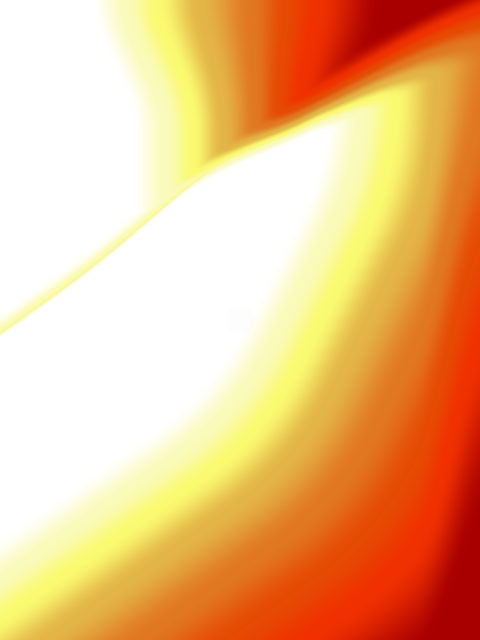
Write a Shadertoy shader that draws this background.

```glsl
const int STOPS = 8;

// Smooth maximum: joins two distance fields with a rounded corner
float smoothMax(float a, float b, float radius) {
    float h = max(radius - abs(a - b), 0.0) / radius;
    return max(a, b) + 0.25 * h * h * radius;
}

// Signed distance to a line with the given unit normal
float halfPlane(vec2 p, vec2 normal, float offset) {
    return dot(p, normal) - offset;
}

// Colour ramp from white heat through yellow and orange to deep red
vec3 heatRamp(float heat) {
    float stops[STOPS] = float[](-0.105, -0.05, 0.0, 0.065, 0.15, 0.23, 0.30, 0.42);
    vec3 colours[STOPS] = vec3[](
        vec3(1.00, 1.00, 1.00), vec3(0.98, 0.98, 0.73),
        vec3(0.98, 0.98, 0.44), vec3(0.89, 0.71, 0.28),
        vec3(0.88, 0.47, 0.13), vec3(0.90, 0.29, 0.01),
        vec3(0.94, 0.19, 0.00), vec3(0.66, 0.00, 0.00));
    vec3 colour = colours[0];
    for (int i = 1; i < STOPS; i++) {
        colour = mix(colour, colours[i], smoothstep(stops[i - 1], stops[i], heat));
    }
    return colour;
}

// Height of the diagonal fold
float foldHeight(float x) {
    float bend = (x - 0.32) / 0.13;
    return 0.479 + 0.7 * x + 0.024 * exp(-bend * bend);
}

// Heat above the fold: near-vertical bands that lean with height
float upperHeat(vec2 p) {
    float lean = 0.063 * smoothstep(1.0, 0.8, p.y);
    float side = 1.0 - 1.8 * smoothstep(0.25, 0.55, p.x);
    float heat = p.x - 0.247 - lean * side;
    return heat * (1.0 + 0.2 * smoothstep(0.1, 0.25, heat));
}

// Heat below the fold: a rounded convex lobe of three edges
float lowerHeat(vec2 p) {
    vec2 q = vec2(p.x, 1.0 - p.y);
    float right = halfPlane(q, vec2(1.0, 0.0), 0.618);
    float slope = halfPlane(q, vec2(0.894, 0.447), 0.672);
    float base = halfPlane(q, vec2(0.575, 0.818), 0.792);
    float heat = smoothMax(smoothMax(right, slope, 0.05), base, 0.06);
    float rim = smoothstep(0.65, 0.75, p.x) * smoothstep(0.95, 0.6, p.y);
    return heat + 0.06 * rim;
}

// Thin glow on the fold, sharp below and soft above
float foldGlow(float height, float softness) {
    return exp(-abs(height) / (height > 0.0 ? softness : 0.25 * softness));
}

void mainImage(out vec4 fragColor, in vec2 fragCoord) {
    vec2 p = fragCoord / iResolution.xy * vec2(0.75, 1.0);
    float height = p.y - foldHeight(p.x);

    // Blend the two sheets, with a wider fold toward the right
    float foldWidth = 0.006 + 0.165 * p.x * p.x;
    float above = smoothstep(-foldWidth, foldWidth, height);
    float heat = mix(max(lowerHeat(p), -0.12), max(upperHeat(p), -0.12), above);
    heat = max(heat, mix(-0.12, -0.015, foldGlow(height, 0.018)));
    vec3 colour = heatRamp(heat);

    // Faint disc in the white centre
    float disc = smoothstep(0.026, 0.018, length(p - vec2(0.375, 0.5)));
    colour -= 0.008 * disc;

    fragColor = vec4(colour, 1.0);
}
```
